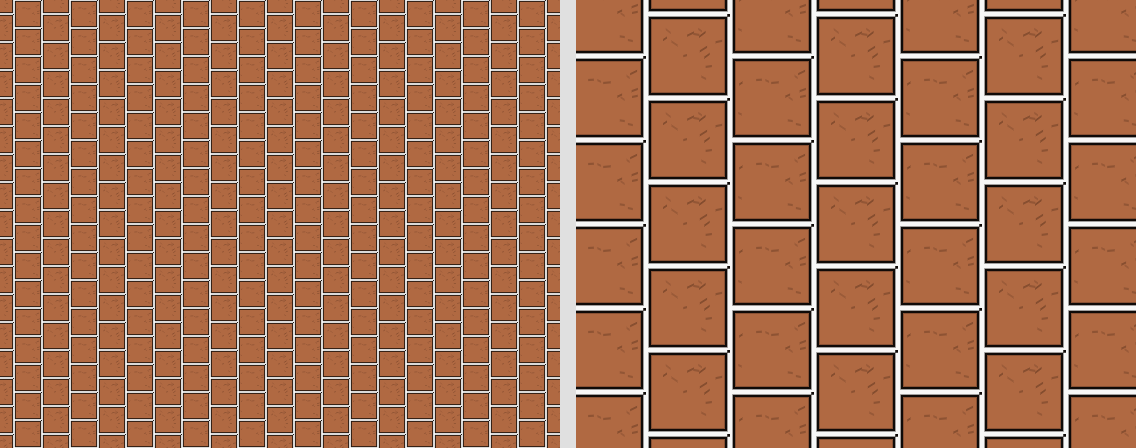
Left, the full canvas; right, a detail of the centre.
Reproduce this texture procedurally as a Shadertoy shader.

```glsl
// Square clay bricks in 20 columns by 16 rows, every second column shifted by
// half a brick. Each brick is a box distance field with a dark outline on pale
// mortar, a chipped corner and a few short hashed scratches.

vec2 hash2(vec2 p) {
    vec3 q = fract(p.xyx * vec3(0.1031, 0.1030, 0.0973));
    q += dot(q, q.yzx + 33.33);
    return fract((q.xx + q.yz) * q.zy);
}

float boxDistance(vec2 p, vec2 halfSize) {
    vec2 d = abs(p) - halfSize;
    return length(max(d, 0.0)) + min(max(d.x, d.y), 0.0);
}

// Share of a pixel that lies inside a shape
float coverage(float dist, float pixel) {
    return clamp(0.5 - dist / pixel, 0.0, 1.0);
}

// Short slanted scratches, one layout for each kind of column
float scratches(vec2 p, float kind, float pixel) {
    float mask = 0.0;
    for (int i = 0; i < 13; i++) {
        vec2 seed = vec2(float(i) * 3.7 + 1.0, kind * 19.0 + 5.0);
        vec2 center = (hash2(seed) - 0.5) * 0.78;
        vec2 shape = hash2(seed + 41.0);
        vec2 q = p - center;
        q.y -= q.x * (shape.y - 0.5) * 1.6;
        float dash = boxDistance(q, vec2(mix(0.018, 0.045, shape.x), 0.013));
        mask = max(mask, coverage(dash, pixel) * mix(0.35, 0.8, shape.y));
    }
    return mask;
}

void mainImage(out vec4 fragColor, in vec2 fragCoord) {
    const vec3 mortarColor = vec3(0.97);
    const vec3 outlineColor = vec3(0.06, 0.04, 0.03);
    const vec3 clayColor = vec3(0.69, 0.41, 0.26);
    const vec3 scratchColor = vec3(0.47, 0.27, 0.16);

    // Brick cell, with one texel being 1/32 of it
    vec2 grid = fragCoord / iResolution.xy * vec2(20.0, 16.0);
    grid.x += 0.5;
    float kind = mod(floor(grid.x), 2.0);
    grid.y += 0.5 * (1.0 - kind);
    vec2 p = fract(grid) - 0.5;
    float pixel = 20.0 / iResolution.x;
    float texel = 1.0 / 32.0;

    // Outline with a dark chip poking out at the top right corner
    float brick = boxDistance(p, vec2(0.5 - texel));
    float chip = boxDistance(p - (0.5 - 0.5 * texel), vec2(0.55 * texel));
    vec3 color = mix(mortarColor, outlineColor, coverage(min(brick, chip), pixel));

    // Clay face
    vec3 face = mix(clayColor, scratchColor, scratches(p, kind, pixel));
    float inner = boxDistance(p, vec2(0.5 - 2.0 * texel));
    color = mix(color, face, coverage(inner, pixel));

    fragColor = vec4(color, 1.0);
}
```
